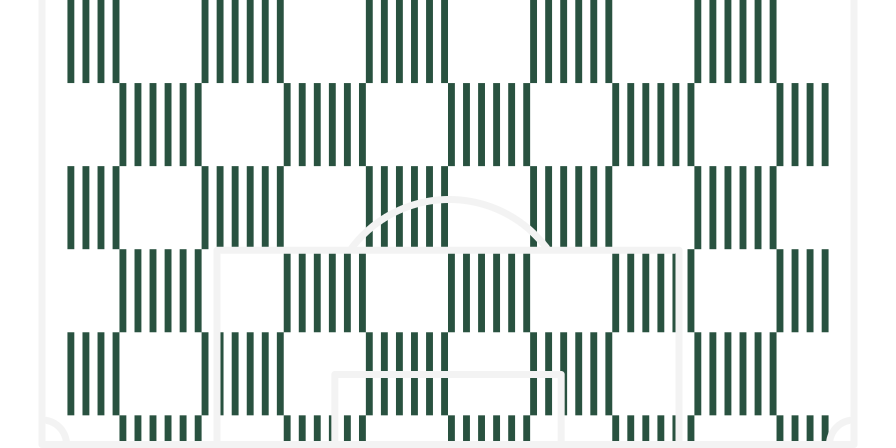
Give the GLSL for this pattern, as a Shadertoy shader.

```glsl
// Green striped checkerboard under the pale markings of a playing field.
// Blocks of six bars repeat with mod on two offset grids; the markings are
// outlined boxes and arcs. Units: canvas height is 384, x centred, y down.

float boxDistance(vec2 p, vec2 halfSize) {
    vec2 d = abs(p) - halfSize;
    return length(max(d, 0.0)) + min(max(d.x, d.y), 0.0);
}

// Line of width 6 along the zero contour of a distance
float outline(float d) {
    return abs(d) - 3.0;
}

float coverage(float d, float pixel) {
    return clamp(0.5 - d / pixel, 0.0, 1.0);
}

float stripedChecks(vec2 p, float pixel) {
    vec2 cell = vec2(70.4, 71.2);
    float ink = 0.0;
    for (int i = 0; i < 2; i++) {
        // Position relative to the centre of the nearest block
        vec2 q = mod(p + vec2(105.6, 35.6) + float(i) * cell, 2.0 * cell) - cell;
        vec2 edge = abs(q) - 0.5 * cell;
        float bar = abs(mod(q.x, 12.9) - 6.45) - 2.95;
        float block = coverage(max(bar, edge.x), pixel) * coverage(edge.y, pixel);
        ink = min(ink + block, 1.0);
    }
    // Side margins trim the outer blocks to four bars
    return ink * coverage(abs(p.x) - 327.3, pixel);
}

float fieldMarkings(vec2 p) {
    float border = outline(boxDistance(p, vec2(348.0, 381.0)));
    float largeBox = outline(boxDistance(p - vec2(0.0, 297.75), vec2(198.0, 83.25)));
    float smallBox = outline(boxDistance(p - vec2(0.0, 351.0), vec2(97.0, 30.0)));

    // Arc above the large box, and quarter circles in the lower corners
    float arc = outline(length(p - vec2(1.0, 275.7)) - 104.7);
    arc = max(arc, p.y - 214.5);
    vec2 corner = vec2(abs(p.x) - 348.0, p.y - 381.0);
    float cornerArc = max(outline(length(corner) - 21.0), max(corner.x, corner.y));

    return min(min(border, min(largeBox, smallBox)), min(arc, cornerArc));
}

void mainImage(out vec4 fragColor, in vec2 fragCoord) {
    float pixel = 384.0 / iResolution.y;
    vec2 p = vec2(fragCoord.x - 0.5 * iResolution.x, iResolution.y - fragCoord.y) * pixel;

    vec3 color = mix(vec3(1.0), vec3(0.16, 0.32, 0.25), stripedChecks(p, pixel));
    color = mix(color, vec3(0.953), coverage(fieldMarkings(p), pixel));
    fragColor = vec4(color, 1.0);
}
```
